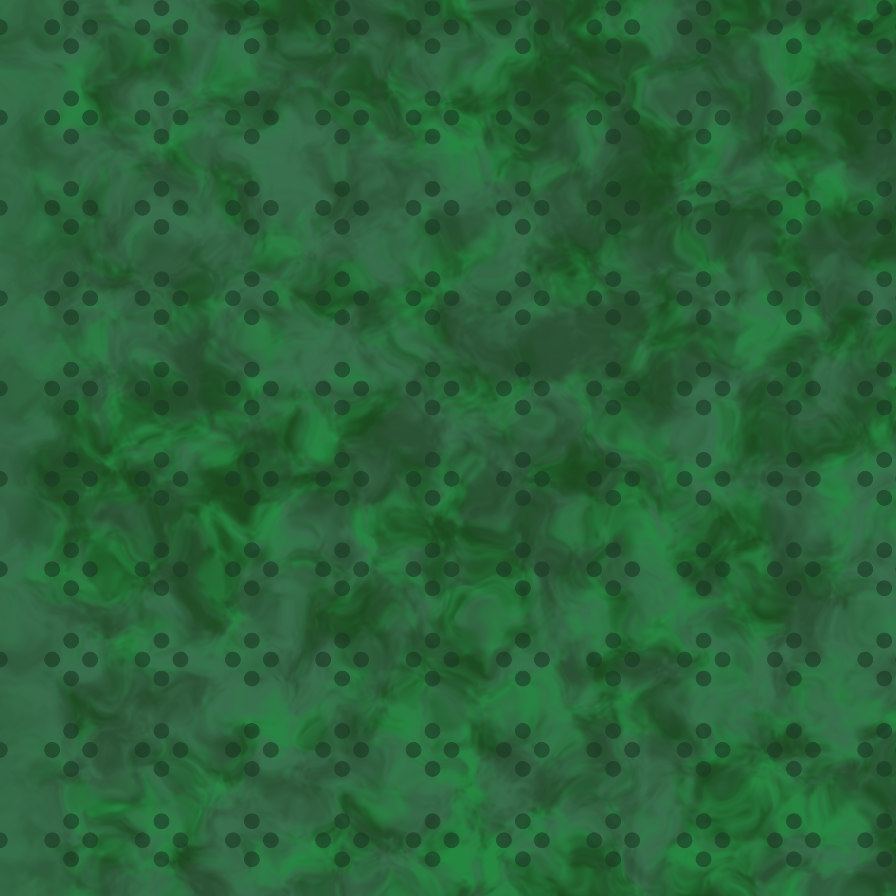
This pattern is drawn by a Shadertoy shader. Its source:

```glsl
// Mottled green cloth printed with a square grid of four-dot diamond motifs.

const float PERIOD = 0.10083;               // motif spacing, about 9.9 repeats each way
const vec2  FIRST_MOTIF = vec2(0.0794, 0.0622);
const float DOT_OFFSET = 0.0212;            // motif centre to dot centre
const float DOT_RADIUS = 0.0088;
const float INK_OPACITY = 0.58;

const float MOTTLE_SCALE = 19.0;
const float WARP_AMOUNT = 1.0;
const float ROUGHNESS = 0.66;               // strength of each finer octave
const int   MOTTLE_OCTAVES = 4;
const int   WARP_OCTAVES = 2;

const vec3 MUTED_DARK  = vec3(0.165, 0.320, 0.205);
const vec3 MUTED_LIGHT = vec3(0.220, 0.440, 0.305);
const vec3 VIVID_DARK  = vec3(0.105, 0.295, 0.120);
const vec3 VIVID_LIGHT = vec3(0.145, 0.535, 0.255);
const vec3 INK         = vec3(0.100, 0.220, 0.140);

float hash(vec2 p) {
    return fract(sin(dot(p, vec2(127.1, 311.7))) * 43758.5453);
}

float valueNoise(vec2 p) {
    vec2 cell = floor(p);
    vec2 f = fract(p);
    f = f * f * (3.0 - 2.0 * f);
    float low  = mix(hash(cell), hash(cell + vec2(1.0, 0.0)), f.x);
    float high = mix(hash(cell + vec2(0.0, 1.0)), hash(cell + vec2(1.0)), f.x);
    return mix(low, high, f.y);
}

float fbm(vec2 p, int octaves) {
    const mat2 turn = mat2(0.8, 0.6, -0.6, 0.8);
    float sum = 0.0;
    float total = 0.0;
    float amplitude = 0.5;
    for (int i = 0; i < octaves; i++) {
        sum += amplitude * valueNoise(p);
        total += amplitude;
        p = turn * p * 2.0 + 17.3;
        amplitude *= ROUGHNESS;
    }
    return sum / total;
}

// Cloudy dye: one field sets the lightness, another the saturation
vec3 dyedGround(vec2 uv) {
    vec2 p = uv * MOTTLE_SCALE;
    vec2 warp = vec2(fbm(p + 3.1, WARP_OCTAVES), fbm(p + 41.7, WARP_OCTAVES)) - 0.5;
    p += WARP_AMOUNT * warp;

    // A slow drift keeps some regions calmer and others darker
    vec2 drift = vec2(valueNoise(uv * 6.0 + 5.7), valueNoise(uv * 6.0 + 28.4)) - 0.5;
    float lightness = smoothstep(0.24, 0.76, fbm(p * 1.1 + 9.4, MOTTLE_OCTAVES) + 0.16 * drift.x);
    float vividness = smoothstep(0.30, 0.76, fbm(p + 63.2, MOTTLE_OCTAVES) + 0.18 * drift.y);

    // Paler, calmer dye along the left edge
    float calm = 1.0 - smoothstep(0.0, 0.12, uv.x + 0.12 * warp.x + 0.06 * drift.x);
    lightness = mix(lightness, 0.85, 0.6 * calm);
    vividness *= 1.0 - 0.85 * calm;

    vec3 muted = mix(MUTED_DARK, MUTED_LIGHT, lightness);
    vec3 vivid = mix(VIVID_DARK, VIVID_LIGHT, lightness);
    return mix(muted, vivid, vividness);
}

// Signed distance to the nearest dot of the repeated diamond
float dotsDistance(vec2 uv) {
    vec2 q = abs((fract((uv - FIRST_MOTIF) / PERIOD + 0.5) - 0.5) * PERIOD);
    q = q.x > q.y ? q : q.yx;
    return length(q - vec2(DOT_OFFSET, 0.0)) - DOT_RADIUS;
}

void mainImage(out vec4 fragColor, in vec2 fragCoord) {
    vec2 uv = fragCoord / iResolution.y;
    float pixel = 1.0 / iResolution.y;

    vec3 color = dyedGround(uv);
    float coverage = 1.0 - smoothstep(-0.5 * pixel, 0.5 * pixel, dotsDistance(uv));
    color = mix(color, INK, INK_OPACITY * coverage);

    fragColor = vec4(color, 1.0);
}
```
